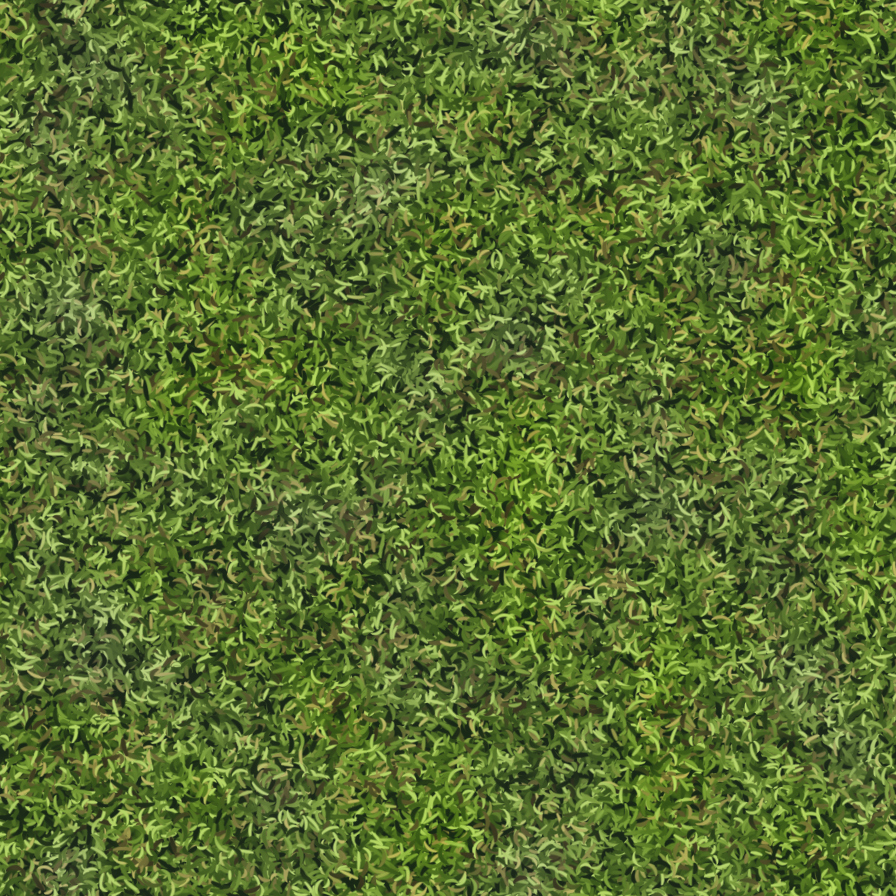
Give the GLSL for this texture, as a Shadertoy shader.

```glsl
const float TAU = 6.28318;
const int LAYERS = 7;
const float CELLS = 64.0;

const vec3 SHADOW = vec3(0.10, 0.15, 0.09);
const vec3 DEEP   = vec3(0.24, 0.34, 0.13);
const vec3 MID    = vec3(0.35, 0.46, 0.18);
const vec3 LIGHT  = vec3(0.49, 0.61, 0.26);
const vec3 PALE   = vec3(0.72, 0.83, 0.45);
const vec3 STRAW  = vec3(0.57, 0.52, 0.31);

// Three random values in 0..1 per lattice point
vec3 hash3(vec3 p) {
    uvec3 v = uvec3(p) * 1664525u + 1013904223u;
    v.x += v.y * v.z; v.y += v.z * v.x; v.z += v.x * v.y;
    v ^= v >> 16u;
    v.x += v.y * v.z; v.y += v.z * v.x; v.z += v.x * v.y;
    return vec3(v >> 8u) / 16777216.0;
}

float cornerSlope(vec2 corner, vec2 offset, float period, float seed) {
    float a = TAU * hash3(vec3(mod(corner, period), seed)).x;
    return dot(vec2(cos(a), sin(a)), offset);
}

// Gradient noise that wraps after one canvas
float gradientNoise(vec2 uv, float period, float seed) {
    vec2 p = uv * period, i = floor(p), f = p - i;
    vec2 w = f * f * f * (f * (f * 6.0 - 15.0) + 10.0);
    vec2 e = vec2(1.0, 0.0);
    float low = mix(cornerSlope(i, f, period, seed),
                    cornerSlope(i + e.xy, f - e.xy, period, seed), w.x);
    float high = mix(cornerSlope(i + e.yx, f - e.yx, period, seed),
                     cornerSlope(i + e.xx, f - e.xx, period, seed), w.x);
    return mix(low, high, w.y);
}

// Green ramp from gaps between blades to sunlit tips
vec3 grassColor(float tone) {
    vec3 c = mix(SHADOW, DEEP, smoothstep(0.0, 0.24, tone));
    c = mix(c, MID, smoothstep(0.20, 0.50, tone));
    c = mix(c, LIGHT, smoothstep(0.45, 0.76, tone));
    return mix(c, PALE, smoothstep(0.76, 1.0, tone));
}

// Coverage of a curved, tapering blade centred on the origin
float bladeMask(vec2 p, float angle, float halfLength, float halfWidth, float bend, float soft) {
    float c = cos(angle), s = sin(angle);
    vec2 q = vec2(c * p.x + s * p.y, c * p.y - s * p.x);
    float along = q.x / halfLength;
    q.y += bend * halfLength * (along * along - 0.4);
    float taper = halfWidth * (1.0 - 0.35 * along * along);
    float d = length(vec2(max(abs(q.x) - halfLength, 0.0), q.y)) - taper;
    return 1.0 - smoothstep(-soft, soft, d);
}

// Paints one layer of scattered blades over the ground colour
vec3 bladeLayer(vec3 ground, vec2 uv, float layer, float lift, float dryness, float soft) {
    vec2 p = uv * CELLS + layer * vec2(0.37, 0.61);
    vec2 home = floor(p);
    for (int y = -1; y <= 1; y++)
    for (int x = -1; x <= 1; x++) {
        vec2 cell = home + vec2(x, y);
        vec2 id = mod(cell, CELLS);
        vec3 place = hash3(vec3(id, 2.0 * layer + 10.0));
        vec3 look = hash3(vec3(id, 2.0 * layer + 11.0));
        float tone = clamp(0.5 + 1.15 * (look.x - 0.5) + lift, 0.0, 1.0);
        float halfLength = mix(0.004, 0.0105, look.y);
        float halfWidth = mix(0.0028, 0.0019, tone);
        float bend = 0.9 * (fract(look.y * 37.0) - 0.5);
        vec2 offset = (p - cell - place.xy) / CELLS;
        float mask = bladeMask(offset, TAU * place.z, halfLength, halfWidth, bend, soft);
        float dry = smoothstep(0.74, 0.96, look.z + dryness);
        vec3 color = grassColor(tone);
        color = mix(color, STRAW * (0.45 + 0.85 * tone), 0.8 * dry);
        ground = mix(ground, color, mask);
    }
    return ground;
}

void mainImage(out vec4 fragColor, in vec2 fragCoord) {
    vec2 uv = fragCoord / iResolution.xy;
    float soft = max(0.0014, 0.7 / iResolution.y);

    // Broad patches of lush, dull and dry turf
    float lush = gradientNoise(uv, 6.0, 1.0) + 0.6 * gradientNoise(uv, 13.0, 2.0);
    float dryness = 0.30 * gradientNoise(uv, 11.0, 3.0) + 0.25 * gradientNoise(uv, 24.0, 4.0);
    float shade = 0.10 * gradientNoise(uv, 9.0, 5.0) + 0.16 * gradientNoise(uv, 32.0, 6.0);

    // Dark soil, then blades from the bottom up
    vec3 color = grassColor(0.22 + 0.4 * gradientNoise(uv, 96.0, 7.0));
    for (int i = 0; i < LAYERS; i++) {
        float layer = float(i);
        float lift = shade + 0.025 * (layer - 4.5);
        color = bladeLayer(color, uv, layer, lift, dryness, soft);
    }

    // Patch saturation
    float gray = dot(color, vec3(0.3, 0.6, 0.1));
    color = mix(vec3(gray), color, 1.08 + 0.4 * lush);
    fragColor = vec4(clamp(color, 0.0, 1.0), 1.0);
}
```
